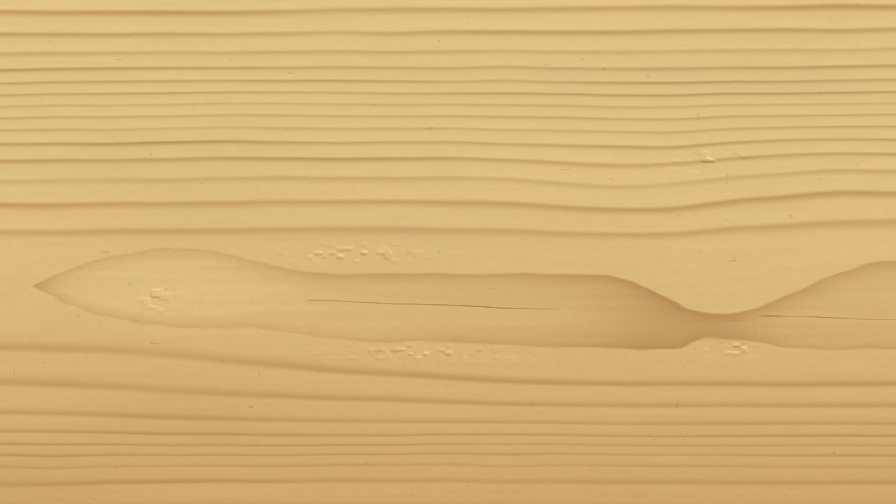
Write a Shadertoy shader that draws this texture.

```glsl
// Planed softwood board: fine growth rings around a long pointed heartwood figure.

const float AXIS = 0.393; // height of the figure's centre line
const vec3 PALE_WOOD = vec3(0.878, 0.762, 0.522);
const vec3 WARM_WOOD = vec3(0.808, 0.646, 0.420);
const vec3 LATE_WOOD = vec3(0.665, 0.495, 0.285);
const vec3 CRACK_BROWN = vec3(0.54, 0.39, 0.22);

float hash(vec2 p) {
    vec3 q = fract(vec3(p.xyx) * 0.1031);
    q += dot(q, q.yzx + 33.33);
    return fract((q.x + q.y) * q.z);
}

float noise(vec2 p) {
    vec2 i = floor(p), f = fract(p);
    f = f * f * (3.0 - 2.0 * f);
    float low = mix(hash(i), hash(i + vec2(1, 0)), f.x);
    float high = mix(hash(i + vec2(0, 1)), hash(i + vec2(1, 1)), f.x);
    return mix(low, high, f.y);
}

float signedNoise(vec2 p) { return 2.0 * noise(p) - 1.0; }

float bump(float x, float centre, float width) {
    float t = (x - centre) / width;
    return exp(-t * t);
}

// Ring count at distance d from the axis; rings crowd around one distance.
float ringPhase(float d, float density, float crowding, float centre, float width) {
    return density * d + crowding * width * tanh((d - centre) / width);
}

// Each ring darkens slowly outward, then ends at a firmer edge.
float ringShade(float phase, float x, float seed) {
    float f = fract(phase), ring = floor(phase);
    float edge = 1.0 - smoothstep(0.80, 1.0, f);
    float line = smoothstep(0.54, 0.88, f) * edge;
    float strength = 0.50 + 0.40 * hash(vec2(ring + 20.0, seed));
    strength *= 0.70 + 0.50 * noise(vec2(x * 3.0, ring * 7.0 + seed));
    return (0.52 * line + 0.26 * f * f * edge) * strength * step(-1.0, phase);
}

float upperRings(vec2 p, float wobble) {
    float d = p.y - AXIS;
    float sag = 0.016 * bump(p.x, 1.25, 0.20) - 0.020 * smoothstep(1.30, 1.70, p.x);
    d += sag * bump(d, 0.22, 0.11) + wobble - 0.008 * p.x * d;
    return ringShade(ringPhase(d, 17.0, 27.0, 0.40, 0.11) + 0.2, p.x, 3.0);
}

float lowerRings(vec2 p, float wobble) {
    float d = AXIS - p.y;
    float slope = 0.09 * smoothstep(0.05, 1.30, p.x);
    d += wobble - slope * (1.0 - smoothstep(0.10, 0.29, d));
    return ringShade(ringPhase(d, 14.0, 36.0, 0.29, 0.05) + 0.4, p.x, 11.0);
}

// Upper (x) and lower (y) outline of the figure, relative to the axis.
vec2 figureOutline(float x) {
    float s = clamp((x - 0.058) / 0.30, 0.0, 1.0);
    float tip = s * (2.0 - s);
    float top = 0.039 + 0.077 * tip - 0.050 * smoothstep(0.36, 0.66, x)
        - 0.079 * smoothstep(1.19, 1.42, x) + 0.105 * smoothstep(1.43, 1.77, x);
    float bottom = 0.039 - 0.083 * tip - 0.030 * smoothstep(0.46, 0.75, x)
        - 0.014 * smoothstep(0.80, 1.30, x) + 0.020 * smoothstep(1.33, 1.40, x)
        - 0.020 * smoothstep(1.46, 1.60, x);
    return vec2(top, bottom);
}

float figureShade(vec2 p) {
    float y = p.y - AXIS;
    vec2 outline = figureOutline(p.x);
    float ragged = 0.0025 * signedNoise(vec2(p.x * 22.0, p.y * 90.0));
    float below = outline.x - y + ragged;
    float above = y - outline.y + 1.4 * ragged;
    float inside = smoothstep(-0.001, 0.006, min(below, above)) * smoothstep(0.055, 0.075, p.x);
    float rim = 0.50 * exp(-max(below, 0.0) / 0.017) + 0.42 * exp(-max(above, 0.0) / 0.014);
    float neck = 0.32 * bump(p.x, 1.34, 0.16);
    float tone = 0.10 * smoothstep(0.4, 1.2, p.x) - 0.10 * bump(p.x, 0.3, 0.3);
    float streak = 0.05 * signedNoise(p * vec2(5.0, 90.0));
    return inside * min(rim + neck + tone + streak, 0.72);
}

// A hairline split running slightly downhill.
float crack(vec2 p, vec2 start, float len, float drop) {
    float t = (p.x - start.x) / len;
    float y = start.y - drop * t + 0.001 * signedNoise(vec2(p.x * 18.0, 4.0));
    float span = smoothstep(0.0, 0.04, t) * (1.0 - smoothstep(0.94, 1.0, t));
    float line = 1.0 - smoothstep(0.0003, 0.0022, abs(p.y - y));
    return line * span * (0.35 + 0.65 * noise(vec2(p.x * 30.0, 9.0)));
}

// Torn fibres: small embossed flakes within a soft patch.
float tornGrain(vec2 p, vec2 centre, vec2 size) {
    vec2 q = (p - centre) / size, cell = vec2(65.0, 120.0);
    float lit = smoothstep(0.50, 0.85, noise(p * cell));
    float shaded = smoothstep(0.50, 0.85, noise((p + vec2(0.002, 0.004)) * cell));
    return (lit - shaded) * exp(-dot(q, q));
}

void mainImage(out vec4 fragColor, in vec2 fragCoord) {
    vec2 p = fragCoord / iResolution.y;

    // Base tone with broad stains and fine fibres
    vec3 color = mix(WARM_WOOD, PALE_WOOD, smoothstep(-0.15, 0.85, p.y));
    color *= 1.0 + 0.014 * signedNoise(p * vec2(2.5, 6.0));
    color *= 1.0 + 0.008 * signedNoise(p * vec2(9.0, 120.0));
    color *= 1.0 + 0.008 * signedNoise(p * vec2(100.0, 200.0));

    // Growth rings and central figure
    float wobble = 0.005 * signedNoise(p * vec2(2.2, 5.0)) + 0.002 * signedNoise(p * vec2(9.0, 14.0));
    float shade = upperRings(p, wobble) + lowerRings(p, wobble);
    color = mix(color, LATE_WOOD, clamp(shade + figureShade(p), -0.1, 0.85));

    // Torn fibres, specks and splits
    float torn = tornGrain(p, vec2(0.71, 0.495), vec2(0.11, 0.016))
        + tornGrain(p, vec2(0.84, 0.300), vec2(0.15, 0.014))
        + tornGrain(p, vec2(1.46, 0.308), vec2(0.06, 0.012))
        + tornGrain(p, vec2(1.42, 0.680), vec2(0.07, 0.018))
        + tornGrain(p, vec2(0.31, 0.410), vec2(0.03, 0.025));
    color += 0.11 * torn;
    color *= 1.0 - 0.08 * smoothstep(0.95, 1.0, noise(p * vec2(70.0, 110.0) + 40.0));
    float split = crack(p, vec2(0.60, 0.405), 0.52, 0.020) + crack(p, vec2(1.50, 0.374), 0.34, 0.010);
    color = mix(color, CRACK_BROWN, 0.55 * min(split, 1.0));

    fragColor = vec4(color, 1.0);
}
```
